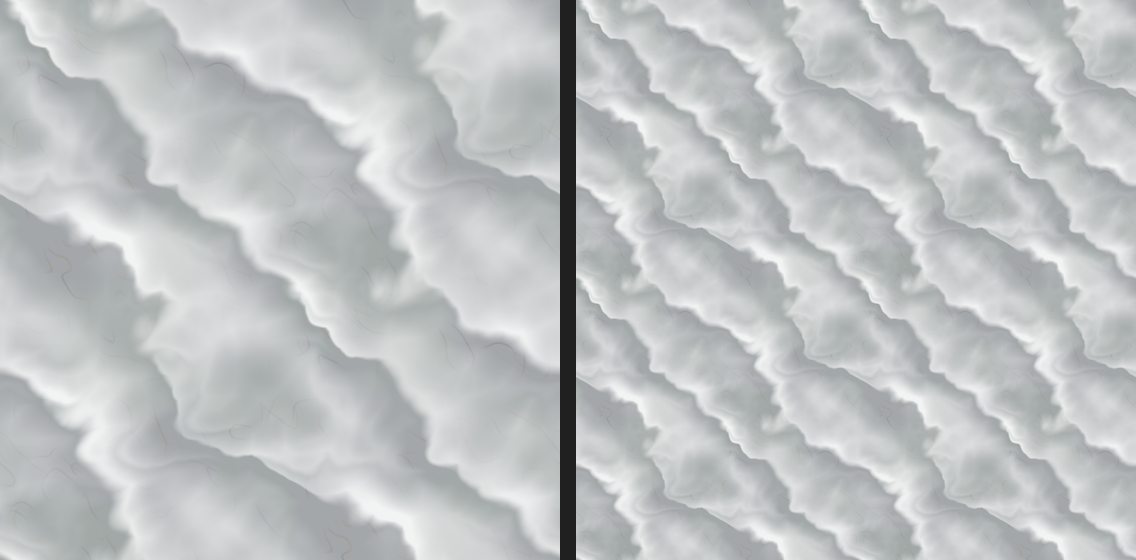
Left: one tile. Right: repeated 2 by 2.
This texture is drawn by a WebGL 2 fragment shader. Its source:

```glsl
#version 300 es
precision highp float;
// Soft grey banks of cloud-like marble: a warped, lopsided wave runs along the
// diagonal, rising quickly at each scalloped edge and fading slowly behind it.
// Smaller folds, long soft streaks and faint tinted hairlines lie over the banks.

uniform vec2 u_resolution;
out vec4 fragColor;

float hash(vec2 cell, float seed) {
    uvec2 k = uvec2(cell) + uvec2(uint(seed) * 131u, uint(seed) * 57u);
    uint h = k.x * 1597334677u ^ k.y * 3812015801u;
    h = (h ^ (h >> 15)) * 2246822519u;
    h = (h ^ (h >> 13)) * 3266489917u;
    return float((h ^ (h >> 16)) >> 8) / 16777216.0;
}

float cornerSlope(vec2 cell, vec2 offset, vec2 period, float seed) {
    float angle = 6.28319 * hash(mod(cell, period), seed);
    return dot(vec2(cos(angle), sin(angle)), offset);
}

// Gradient noise over the unit square of q, wrapping after freq cells
float noise(vec2 q, vec2 freq, float seed) {
    vec2 g = q * freq;
    vec2 i = floor(g), f = g - i;
    vec2 s = f * f * f * (f * (f * 6.0 - 15.0) + 10.0);
    vec2 e = vec2(1.0, 0.0);
    float low = mix(cornerSlope(i, f, freq, seed),
                    cornerSlope(i + e.xy, f - e.xy, freq, seed), s.x);
    float high = mix(cornerSlope(i + e.yx, f - e.yx, freq, seed),
                     cornerSlope(i + e.xx, f - e.xx, freq, seed), s.x);
    return mix(low, high, s.y);
}

// Wave with a smooth rise of the given width and a long fall
float bank(float phase, float rise) {
    float t = fract(phase);
    return smoothstep(0.0, rise, t) * min(1.0, (1.0 - t) / (1.0 - rise));
}

void main() {
    vec2 p = gl_FragCoord.xy / u_resolution;
    // Diagonal axes: x across the banks, y along them
    vec2 q = vec2(p.x + p.y, p.x - p.y);

    // Long bends of the banks, then rounded scallops on their edges
    float bend = 0.85 * noise(q, vec2(4.0, 2.0), 1.0)
               + 0.30 * noise(q, vec2(6.0, 4.0), 2.0);
    float scallop = 0.42 * abs(noise(q, vec2(4.0, 6.0), 3.0))
                  + 0.20 * abs(noise(q, vec2(8.0, 11.0), 4.0))
                  + 0.05 * abs(noise(q, vec2(17.0, 21.0), 5.0));

    // Main banks with edges that vary from crisp to blurred
    float blur = smoothstep(-0.3, 0.4, noise(q, vec2(4.0, 3.0), 6.0));
    float light = pow(bank(3.0 * q.x + bend + scallop, mix(0.07, 0.32, blur)), 1.1);
    light *= 0.87 + 0.65 * noise(q, vec2(4.0, 4.0), 7.0);

    // Flatter folds that cut across the banks
    float foldPhase = 4.0 * q.x - 3.0 * q.y + 1.5 * bend + 2.0 * scallop
                    + 0.6 * noise(q, vec2(4.0, 5.0), 8.0);
    float foldMask = smoothstep(-0.2, 0.35, noise(q, vec2(4.0, 4.0), 9.0));
    light += 0.30 * foldMask * (bank(foldPhase, 0.2) - 0.45) * (0.4 + light);

    // Long soft streaks
    light += 0.34 * noise(q, vec2(7.0, 2.0), 12.0)
           + 0.12 * noise(q, vec2(13.0, 4.0), 13.0);
    light = clamp(light, 0.0, 1.1);

    // Grey ramp, with green and blue tints in the shade
    float shade = 1.0 - min(light, 1.0);
    float hue = smoothstep(-0.35, 0.35, noise(q, vec2(4.0, 3.0), 10.0)
                                      + 0.4 * noise(q, vec2(13.0, 9.0), 11.0));
    vec3 tint = mix(vec3(-0.018, 0.005, 0.000), vec3(-0.012, -0.001, 0.010), hue);
    vec3 color = vec3(0.655 + 0.27 * light) + tint * (0.2 + shade);

    // Faint hairlines of even width, broken up and strongest in the shade
    for (float k = 0.0; k < 3.0; k++) {
        vec2 bent = q + 0.05 * vec2(noise(q, vec2(9.0, 8.0), 20.0 + k),
                                    noise(q, vec2(8.0, 11.0), 30.0 + k));
        float path = noise(bent, vec2(11.0, 5.0) + 2.0 * k, 40.0 + k);
        float slope = length(vec2(dFdx(path), dFdy(path))) * u_resolution.y;
        float line = 1.0 - smoothstep(0.0004, 0.0030, abs(path) / max(slope, 1.0));
        line *= smoothstep(2.0, 7.0, slope);
        float part = smoothstep(0.05, 0.40, noise(q, vec2(7.0, 6.0) + k, 50.0 + k));
        float warm = smoothstep(-0.2, 0.2, noise(q, vec2(8.0, 8.0), 60.0 + k));
        vec3 ink = mix(vec3(-0.04, -0.06, -0.04), vec3(-0.01, -0.03, -0.07), warm);
        color += ink * line * part * shade * shade;
    }

    fragColor = vec4(color, 1.0);
}
```
